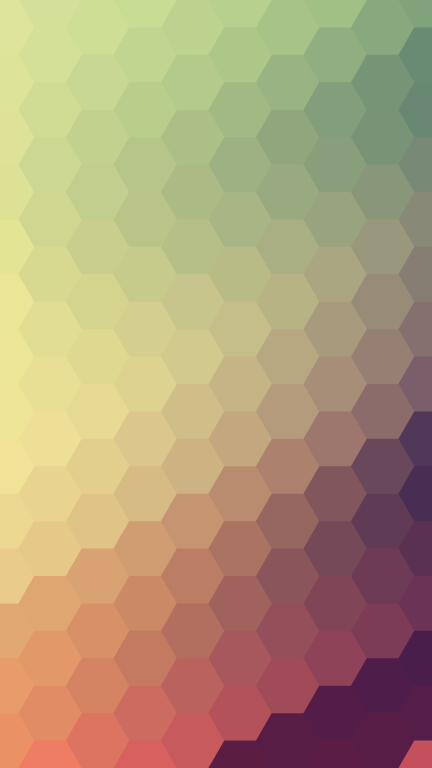
Reproduce this background procedurally as a WebGL 2 fragment shader.

```glsl
#version 300 es
precision highp float;

uniform vec2 u_resolution;
out vec4 outColor;

const float ROWS = 14.0;              // hexagons per canvas height
const float COLUMN_STEP = 0.8660254;  // column distance in hexagon heights
const float FIRST_COLUMN = 0.046;
const float LAST_COLUMN = 9.0;
const int SAMPLES = 4;

// Nearest point of a rectangular lattice
vec2 nearest(vec2 p, vec2 origin, vec2 pitch) {
    return origin + pitch * round((p - origin) / pitch);
}

// Two interleaved lattices form the hexagon centres
vec2 hexCenter(vec2 p) {
    vec2 pitch = vec2(2.0 * COLUMN_STEP, 1.0);
    vec2 even = nearest(p, vec2(FIRST_COLUMN, 0.5), pitch);
    vec2 odd = nearest(p, vec2(FIRST_COLUMN + COLUMN_STEP, 0.0), pitch);
    return distance(p, even) < distance(p, odd) ? even : odd;
}

// Blend towards the next colour between two diagonals
vec3 blend(vec3 color, vec3 next, float from, float to, float diagonal) {
    return mix(color, next, clamp((diagonal - from) / (to - from), 0.0, 1.0));
}

// Cream, gold, orange and coral along the left side
vec3 leftRamp(float d) {
    vec3 c = vec3(0.875, 0.893, 0.615);
    c = blend(c, vec3(0.865, 0.883, 0.585), 0.0, 3.0, d);
    c = blend(c, vec3(0.920, 0.902, 0.585), 3.0, 5.0, d);
    c = blend(c, vec3(0.942, 0.888, 0.588), 5.0, 8.0, d);
    c = blend(c, vec3(0.912, 0.795, 0.540), 8.0, 10.0, d);
    c = blend(c, vec3(0.885, 0.660, 0.450), 10.0, 11.0, d);
    c = blend(c, vec3(0.908, 0.610, 0.412), 11.0, 12.0, d);
    c = blend(c, vec3(0.920, 0.570, 0.400), 12.0, 13.0, d);
    c = blend(c, vec3(1.060, 0.470, 0.392), 13.0, 15.0, d);
    return blend(c, vec3(0.450, 0.110, 0.220), 15.0, 16.0, d);
}

// Green, taupe, violet and plum along the right side
vec3 rightRamp(float d) {
    vec3 c = vec3(0.700, 0.835, 0.550);
    c = blend(c, vec3(0.590, 0.730, 0.515), 1.0, 3.0, d);
    c = blend(c, vec3(0.410, 0.547, 0.455), 3.0, 5.0, d);
    c = blend(c, vec3(0.410, 0.532, 0.451), 5.0, 6.0, d);
    c = blend(c, vec3(0.533, 0.540, 0.468), 6.0, 8.0, d);
    c = blend(c, vec3(0.520, 0.440, 0.434), 8.0, 10.0, d);
    c = blend(c, vec3(0.480, 0.372, 0.415), 10.0, 11.0, d);
    c = blend(c, vec3(0.322, 0.220, 0.345), 11.0, 12.0, d);
    c = blend(c, vec3(0.285, 0.175, 0.324), 12.0, 13.0, d);
    c = blend(c, vec3(0.420, 0.205, 0.330), 13.0, 15.0, d);
    c = blend(c, vec3(0.290, 0.116, 0.294), 15.0, 16.0, d);
    c = blend(c, vec3(0.330, 0.116, 0.284), 16.0, 17.0, d);
    return blend(c, vec3(0.768, 0.314, 0.361), 17.0, 18.0, d);
}

// One flat colour per hexagon, graded along its diagonal
vec3 tileColor(vec2 center) {
    float column = round((center.x - FIRST_COLUMN) / COLUMN_STEP);
    float diagonal = round(center.y + 0.5 * column - 0.5);
    float bend = mix(0.65, 1.6, smoothstep(3.0, 9.0, diagonal))
               - 0.6 * smoothstep(11.0, 15.0, diagonal);
    float across = pow(max(column, 0.0) / LAST_COLUMN, bend);
    return mix(leftRamp(diagonal), rightRamp(diagonal), across);
}

void main() {
    // Average a subpixel grid for smooth edges
    vec3 color = vec3(0.0);
    for (int i = 0; i < SAMPLES * SAMPLES; i++) {
        vec2 cell = vec2(i % SAMPLES, i / SAMPLES);
        vec2 offset = (cell + 0.5) / float(SAMPLES) - 0.5;
        vec2 p = (gl_FragCoord.xy + offset) * ROWS / u_resolution.y;
        p.y = ROWS - p.y;
        color += tileColor(hexCenter(p));
    }
    outColor = vec4(color / float(SAMPLES * SAMPLES), 1.0);
}
```
